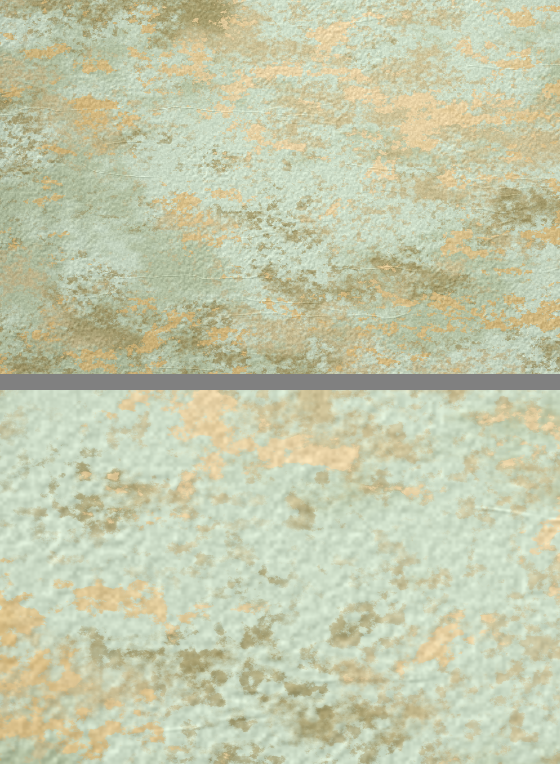
Top, the full canvas; bottom, a detail of the centre.
Reproduce this texture procedurally as a WebGL 1 fragment shader.

```glsl
precision highp float;
uniform vec2 u_resolution;

const vec3 MINT  = vec3(0.775, 0.835, 0.755);
const vec3 SAGE  = vec3(0.68, 0.73, 0.605);
const vec3 OLIVE = vec3(0.62, 0.575, 0.385);
const vec3 TAN   = vec3(0.775, 0.72, 0.55);
const vec3 GOLD  = vec3(0.83, 0.71, 0.47);
const vec3 CREAM = vec3(0.89, 0.80, 0.63);

const vec2 GLOW_CENTRE = vec2(0.95, 0.78);
const vec2 STAIN_SCALE = vec2(3.6, 7.5);
const vec2 FLAKE_SCALE = vec2(8.0, 21.0);
const vec2 CRACK_SCALE = vec2(3.2, 11.0);
const float DROP_SCALE = 42.0;
const float BUMP_SCALE = 135.0;
const float GRAIN_SCALE = 290.0;
const float RELIEF_STEP = 0.0015;
const float RELIEF_STRENGTH = 0.15;
const float GRAIN_STRENGTH = 0.07;

float hash(vec2 p) {
  vec3 q = fract(p.xyx * 0.1031);
  q += dot(q, q.yzx + 33.33);
  return fract((q.x + q.y) * q.z);
}

float noise(vec2 p) {
  vec2 i = floor(p);
  vec2 f = fract(p);
  f = f * f * f * (f * (f * 6.0 - 15.0) + 10.0);
  float low = mix(hash(i), hash(i + vec2(1.0, 0.0)), f.x);
  float high = mix(hash(i + vec2(0.0, 1.0)), hash(i + 1.0), f.x);
  return mix(low, high, f.y);
}

float fbm(vec2 p) {
  float sum = 0.0;
  float total = 0.0;
  float weight = 1.0;
  for (int i = 0; i < 6; i++) {
    sum += weight * noise(p);
    total += weight;
    weight *= 0.58;
    p = mat2(0.98, 0.2, -0.2, 0.98) * p * 2.03 + 17.3;
  }
  return sum / total;
}

// Thin, mostly level wrinkles that fade in and out
float cracks(vec2 p) {
  float ridge = 0.0;
  for (int i = 0; i < 2; i++) {
    vec2 q = p * CRACK_SCALE + 31.7 * float(i + 1);
    float field = noise(q) + 0.16 * noise(q * 4.0) + 0.06 * noise(q * 11.0);
    float gate = smoothstep(0.48, 0.72, noise(p * vec2(6.0, 13.0) + 53.0 * float(i + 1)));
    ridge = max(ridge, gate * (1.0 - smoothstep(0.0, 0.035, abs(field - 0.61))));
  }
  return ridge;
}

float height(vec2 p) {
  float bumps = noise(p * BUMP_SCALE) + 0.3 * noise(p * vec2(45.0, 80.0) + 9.0);
  return bumps * (0.4 + 0.9 * noise(p * 9.0 + 3.0)) + 0.5 * cracks(p);
}

// Round paint drops scattered on a jittered grid
float drops(vec2 p) {
  vec2 q = p * DROP_SCALE;
  vec2 cell = floor(q);
  float cover = 0.0;
  for (int y = -1; y <= 1; y++) {
    for (int x = -1; x <= 1; x++) {
      vec2 id = cell + vec2(float(x), float(y));
      vec2 centre = id + vec2(hash(id + 5.0), hash(id + 71.0));
      float radius = mix(0.1, 0.5, hash(id + 137.0));
      cover = max(cover, 1.0 - smoothstep(radius - 0.1, radius + 0.06, length(q - centre)));
    }
  }
  return cover;
}

void main() {
  vec2 p = gl_FragCoord.xy / u_resolution.y;
  vec2 warp = vec2(fbm(p * 5.0 + 4.0), fbm(p * 5.0 + 40.0)) - 0.5;
  vec2 w = p + 0.07 * warp;
  float glow = 1.0 - smoothstep(0.1, 1.25, length(p - GLOW_CENTRE));
  float fine = fbm(p * vec2(22.0, 44.0) + 11.0);
  float speckle = fbm(p * vec2(75.0, 95.0) + 61.0);

  // Mint paint with sage clouds and faint drips
  float cloud = fbm(w * vec2(4.0, 6.5) + 22.0) + 0.4 * (fine - 0.5) + 0.2 * (0.5 - glow);
  vec3 colour = mix(MINT, SAGE, 0.85 * smoothstep(0.38, 0.74, cloud));
  float drip = noise(p * vec2(32.0, 2.2) + 8.0) - 0.5;
  colour += 0.04 * drip * (1.0 - glow);

  // Worn stains, broken by drops and speckles
  float wear = fbm(w * STAIN_SCALE + 7.0) + 0.4 * (fine - 0.5) + 0.4 * (speckle - 0.5);
  float stain = smoothstep(0.42, 0.74, wear);
  float dropZone = smoothstep(0.56, 0.68, noise(p * 5.5 + 90.0));
  stain *= 1.0 - 0.65 * dropZone * drops(p);
  float warmth = fbm(w * vec2(4.0, 7.0) + 77.0) + 0.3 * (glow - 0.5);
  vec3 stainColour = mix(OLIVE, TAN, smoothstep(0.34, 0.56, warmth));
  colour = mix(colour, stainColour, 0.85 * stain);
  float pits = smoothstep(0.5, 0.66, speckle) * smoothstep(0.28, 0.55, wear);
  colour = mix(colour, stainColour * 0.97, 0.55 * pits);

  // Small ragged gold flakes
  float flake = fbm(w * FLAKE_SCALE + 45.0) + 0.3 * (wear - 0.5) + 0.3 * (speckle - 0.5);
  flake += 0.22 * (noise(p * vec2(3.5, 6.0) + 28.0) - 0.5);
  float gold = smoothstep(0.63, 0.71, flake);
  vec3 goldColour = mix(GOLD, CREAM, smoothstep(0.45, 1.05, glow + 0.5 * (fine - 0.5)));
  colour = mix(colour, goldColour, 0.85 * gold);

  // Light from the upper left over the plaster, then grain
  vec2 toLight = RELIEF_STEP * vec2(-0.6, 0.8);
  float relief = height(p - toLight) - height(p + toLight);
  colour *= mix(0.965, 1.045, glow);
  colour += RELIEF_STRENGTH * clamp(relief, -0.6, 0.6);
  colour += GRAIN_STRENGTH * (noise(p * GRAIN_SCALE) - 0.5);
  gl_FragColor = vec4(clamp(colour, 0.0, 1.0), 1.0);
}
```
